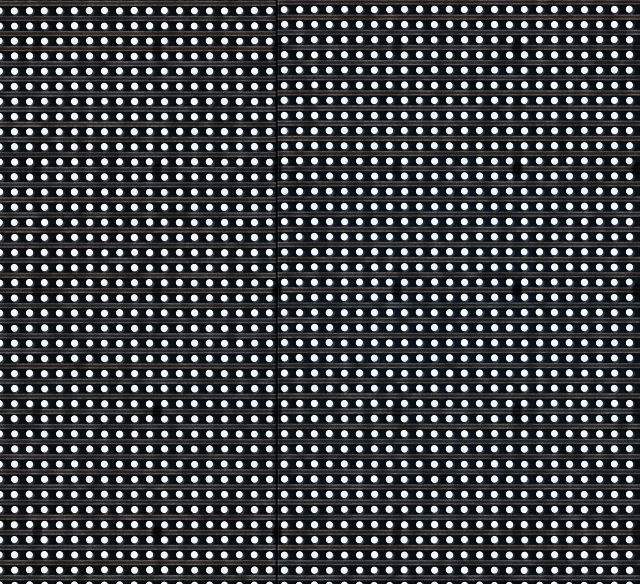
Write a WebGL 1 fragment shader that draws this pattern.

```glsl
precision highp float;
// A wall of white LEDs: a 42.67 by 38.6 grid of round lamps on blue-black
// board, with ribbed louvres between rows. Two cabinets meet at a seam, the
// left one slightly misaligned; hashes and value noise add wear and grain.

uniform vec2 u_resolution;

float hash(vec2 p) {
  return fract(sin(dot(p, vec2(127.1, 311.7))) * 43758.5453);
}

float noise(vec2 p) {
  vec2 i = floor(p), f = fract(p);
  f = f * f * (3.0 - 2.0 * f);
  return mix(mix(hash(i), hash(i + vec2(1.0, 0.0)), f.x),
             mix(hash(i + vec2(0.0, 1.0)), hash(i + 1.0), f.x), f.y);
}

// Soft-edged stripe of the given half width around zero
float stripe(float d, float halfWidth, float blur) {
  return 1.0 - smoothstep(halfWidth - blur, halfWidth + blur, abs(d));
}

void main() {
  vec2 uv = gl_FragCoord.xy / u_resolution;
  float down = 1.0 - uv.y;
  float blur = max(0.55 * 42.67 / u_resolution.x, 0.035);

  // Grid coordinates in lamp pitches; lamps sit on the integers
  float seamX = 18.48;
  float col = uv.x * 42.67 + 0.04;
  float right = step(seamX, col);
  float row = mix(down * 38.64 - 0.71, down * 38.54 - 0.62, right);
  vec2 grid = vec2(col, row);
  vec2 lamp = floor(grid + 0.5);
  vec2 local = grid - lamp;
  float gap = floor(row);
  float across = fract(row) - 0.51;

  // Board, bluer toward the middle of the right cabinet
  float glow = exp(-6.0 * dot(uv - vec2(0.72, 0.5), uv - vec2(0.72, 0.5)));
  vec3 color = mix(vec3(0.04, 0.05, 0.065), vec3(0.03, 0.065, 0.105), glow);
  color *= 0.75 + 0.5 * noise(grid * 2.5);

  // Louvre body with two raised ribs, worn unevenly along each row
  float wear = noise(vec2(col * 1.3, gap * 7.3));
  float chips = noise(vec2(col * 5.0, gap * 9.1 + floor(across * 9.0)));
  vec3 tint = mix(vec3(0.97, 1.0, 1.06), vec3(1.12, 0.98, 0.92),
                  hash(vec2(gap, right + 4.0)) * (1.0 - 0.5 * glow));
  float body = stripe(across, 0.19, blur);
  float ribs = stripe(across + 0.12, 0.045, blur)
             + stripe(across - 0.12, 0.045, blur);
  color = mix(color, 0.135 * tint * (0.7 + 0.6 * wear), body);
  color += tint * 0.15 * ribs * (0.45 + 0.6 * wear + 0.5 * chips);

  // Dark screw posts every eighth lamp, of uneven depth
  vec2 post = mod(grid + 1.5, 8.0) - 4.0;
  vec2 postId = floor((grid + 1.5) / 8.0);
  float hole = 1.0 - smoothstep(0.2, 0.42, length(post * vec2(1.0, 0.8)));
  color *= 1.0 - hole * (0.35 + 0.55 * hash(postId));

  // Seam between cabinets: dark slit with a faint lit edge
  color *= 1.0 - 0.85 * stripe(col - seamX, 0.06, blur);
  color += 0.07 * stripe(col - seamX - 0.12, 0.03, blur)
         * (0.4 + chips);

  // Lamp package: dark surround, then a dim spill to the lower right
  float package = max(abs(local.x), abs(local.y));
  color *= 1.0 - 0.3 * (1.0 - smoothstep(0.28, 0.36, package));
  float spill = length(local - vec2(0.08, 0.07));
  color += vec3(0.2, 0.21, 0.23) * (1.0 - smoothstep(0.16, 0.34, spill));

  // Fine grain on the board and louvres
  color *= 0.85 + 0.3 * hash(floor(grid * 12.0));

  // White lamp with slight jitter in place, size and brightness
  vec2 jitter = vec2(hash(lamp), hash(lamp + 17.0)) - 0.5;
  float radius = 0.232 + 0.016 * (hash(lamp + 31.0) - 0.5);
  float edge = length(local - 0.035 * jitter) - radius;
  float lit = 1.0 - smoothstep(-blur, blur, edge);
  vec3 white = vec3(0.96, 0.98, 0.99) * (0.97 + 0.05 * hash(lamp + 53.0));
  color = mix(color, white, lit);

  gl_FragColor = vec4(clamp(color, 0.0, 1.0), 1.0);
}
```
